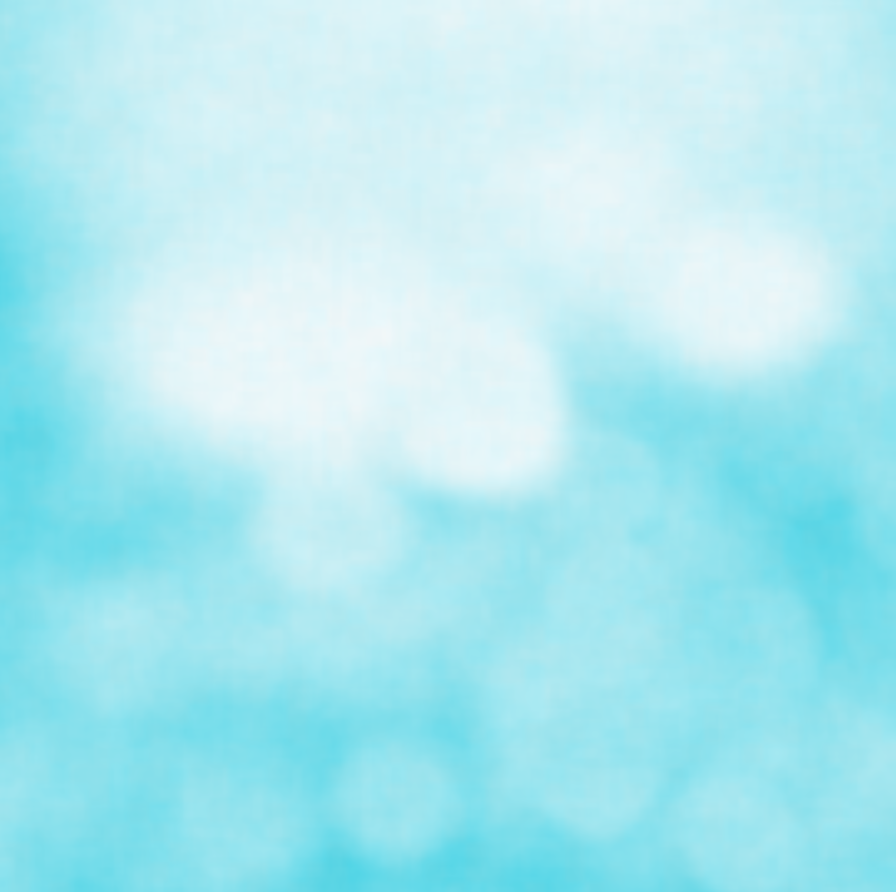
This background is drawn by a Shadertoy shader. Its source:

```glsl
// Soft aqua sky: blurred white clouds above, pale out-of-focus discs below.
// One paleness value is built up from gradient noise, a jittered lattice of
// discs and wide cloud puffs, mapped to a cyan-to-white ramp, faintly mottled.

const vec3 DEEP_CYAN = vec3(0.33, 0.833, 0.898);
const vec3 CLOUD_WHITE = vec3(0.915, 0.966, 0.976);

vec2 hash2(vec2 cell) {
    vec3 q = fract(cell.xyx * vec3(0.1031, 0.1030, 0.0973));
    q += dot(q, q.yzx + 33.33);
    return fract((q.xx + q.yz) * q.zy);
}

float cornerSlope(vec2 cell, vec2 corner, vec2 f) {
    float angle = 6.2832 * hash2(cell + corner + 40.0).x;
    return dot(vec2(cos(angle), sin(angle)), f - corner);
}

// Gradient noise, roughly -0.7 to 0.7
float gradientNoise(vec2 p) {
    vec2 cell = floor(p), f = p - cell;
    vec2 u = f * f * f * (f * (f * 6.0 - 15.0) + 10.0);
    float low = mix(cornerSlope(cell, vec2(0, 0), f), cornerSlope(cell, vec2(1, 0), f), u.x);
    float high = mix(cornerSlope(cell, vec2(0, 1), f), cornerSlope(cell, vec2(1, 1), f), u.x);
    return mix(low, high, u.y);
}

// Rectangular patches with softened borders, each component -0.5 to 0.5
vec2 patches(vec2 p) {
    vec2 cell = floor(p), u = smoothstep(0.32, 0.68, p - cell);
    vec2 low = mix(hash2(cell), hash2(cell + vec2(1, 0)), u.x);
    vec2 high = mix(hash2(cell + vec2(0, 1)), hash2(cell + vec2(1, 1)), u.x);
    return mix(low, high, u.y) - 0.5;
}

// Soft ellipse: 1 inside, 0 outside, blurred by a fraction of its radius
float puff(vec2 p, vec2 centre, vec2 radius, float blur) {
    return 1.0 - smoothstep(1.0 - blur, 1.0 + blur, length((p - centre) / radius));
}

// Cyan ground with slanted darker pools, deepest at the left edge
float ground(vec2 p) {
    vec2 along = vec2(0.45, 0.89);
    vec2 q = vec2(dot(p, vec2(along.y, -along.x)) * 5.5, dot(p, along) * 3.5);
    float pools = gradientNoise(q + 3.7) + 0.5 * gradientNoise(q * 2.1 + 9.2);
    float glow = puff(p, vec2(0.47, 0.36), vec2(0.2, 0.18), 0.8);
    return 0.23 + 0.06 * smoothstep(0.0, 0.3, p.x) + 0.40 * pools + 0.2 * glow;
}

// Pale discs on a jittered lattice, crisper towards the right
float addDiscs(float tone, vec2 p, float spacing) {
    vec2 home = floor(p / spacing);
    for (int j = -1; j <= 1; j++) {
        for (int i = -1; i <= 1; i++) {
            vec2 cell = home + vec2(i, j);
            vec2 rnd = hash2(cell + 17.0);
            vec2 look = hash2(cell + 71.0);
            vec2 centre = (cell + 0.5 + 0.5 * (rnd - 0.5)) * spacing;
            float radius = spacing * mix(0.34, 0.43, look.x);
            float blur = mix(0.70, 0.24, smoothstep(0.2, 0.65, centre.x));
            float fade = 1.0 - smoothstep(0.40, 0.62, centre.y);
            float strength = mix(0.15, 0.95, look.y) * fade;
            float disc = puff(p, centre, vec2(radius), blur);
            tone = mix(tone, mix(0.46, 0.58, rnd.x), disc * strength);
        }
    }
    return tone;
}

// High haze, then the bright cloud masses and their rounded lobes
float addClouds(float tone, vec2 p) {
    tone = mix(tone, 0.60, 0.8 * puff(p, vec2(0.95, 0.85), vec2(0.25, 0.30), 0.6));
    tone = mix(tone, 0.42, 0.8 * puff(p, vec2(0.05, 1.00), vec2(0.20, 0.14), 0.6));
    tone = mix(tone, 0.86, puff(p, vec2(0.51, 0.92), vec2(0.44, 0.37), 0.42));
    tone = mix(tone, 0.75, puff(p, vec2(0.375, 0.42), vec2(0.085), 0.38));
    tone = mix(tone, 0.99, puff(p, vec2(0.33, 0.60), vec2(0.23, 0.125), 0.55));
    tone = mix(tone, 0.95, puff(p, vec2(0.54, 0.54), vec2(0.098), 0.33));
    tone = mix(tone, 0.96, puff(p, vec2(0.67, 0.78), vec2(0.085), 0.60));
    tone = mix(tone, 0.97, puff(p, vec2(0.82, 0.67), vec2(0.11, 0.08), 0.55));
    return mix(tone, 0.96, puff(p, vec2(0.60, 1.04), vec2(0.22, 0.08), 0.80));
}

// Cloudy unevenness from broad to fine
float mottling(vec2 p) {
    float sum = 0.0, strength = 0.10, scale = 8.0;
    for (int octave = 0; octave < 4; octave++) {
        sum += strength * gradientNoise(p * scale + 5.0 + 26.0 * float(octave));
        strength *= 0.66;
        scale *= 2.1;
    }
    return sum;
}

void mainImage(out vec4 fragColor, in vec2 fragCoord) {
    vec2 p = fragCoord / iResolution.y;

    // Warp keeps outlines irregular
    vec2 drift = vec2(gradientNoise(p * 6.0 + 11.0), gradientNoise(p * 6.0 + 23.0));

    float tone = ground(p);
    tone = addDiscs(tone, p + 0.010 * drift.yx, 0.19);
    tone = addClouds(tone, p + 0.022 * drift);

    // Mottling, weaker where the cloud is bright, then upright and level bars
    tone += mottling(p) * mix(1.0, 0.5, smoothstep(0.5, 0.95, tone));
    float bars = patches(p * vec2(90.0, 32.0)).x + patches(p * vec2(32.0, 90.0) + 50.0).x;
    tone += 0.028 * bars;

    // Faint warm and cool patches
    vec3 colour = mix(DEEP_CYAN, CLOUD_WHITE, clamp(tone, 0.0, 1.04));
    colour += patches(p * 45.0 + 7.0).y * vec3(0.022, -0.006, -0.012);
    fragColor = vec4(colour, 1.0);
}
```
